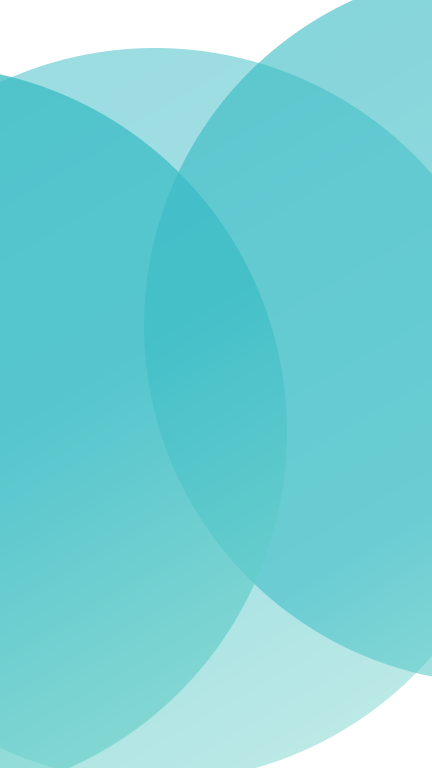
Write a Shadertoy shader that draws this background.

```glsl
// Three large translucent teal discs overlapping on white.
// Each disc is a circle distance, tinted by a slanted gradient from
// deep teal to mint, and alpha-blended over the layers below.

#define PAPER vec3(1.0)
#define DEEP  vec3(0.190, 0.722, 0.757)
#define TEAL  vec3(0.227, 0.737, 0.776)
#define MINT  vec3(0.440, 0.820, 0.796)
#define SLOPE vec2(0.5, -0.866)

// Tint along the slope: t is -1 to 1 across a disc, mint begins at mintStart
vec3 discTint(float t, float mintStart) {
    vec3 tint = mix(DEEP, TEAL, smoothstep(-1.0, -0.2, t));
    return mix(tint, MINT, clamp((t - mintStart) / (1.0 - mintStart), 0.0, 1.0));
}

// Blend one disc over the colour beneath it
vec3 addDisc(vec3 under, vec2 p, vec2 center, float radius, float opacity, float mintStart) {
    vec2 offset = p - center;
    float pixel = 1.0 / iResolution.y;
    float coverage = clamp(0.5 - (length(offset) - radius) / pixel, 0.0, 1.0);
    vec3 tint = discTint(dot(offset, SLOPE) / radius, mintStart);
    return mix(under, tint, coverage * opacity);
}

void mainImage(out vec4 fragColor, in vec2 fragCoord) {
    // Canvas height is one unit, x is centred
    vec2 p = vec2(fragCoord.x - 0.5 * iResolution.x, fragCoord.y) / iResolution.y;

    // Pale back disc, right disc, then the strongest one on the left
    vec3 color = PAPER;
    color = addDisc(color, p, vec2(-0.0794, 0.4596), 0.4779, 0.48, 0.10);
    color = addDisc(color, p, vec2( 0.3724, 0.5762), 0.4661, 0.58, 0.35);
    color = addDisc(color, p, vec2(-0.3854, 0.4368), 0.4779, 0.73, 0.10);

    fragColor = vec4(color, 1.0);
}
```
